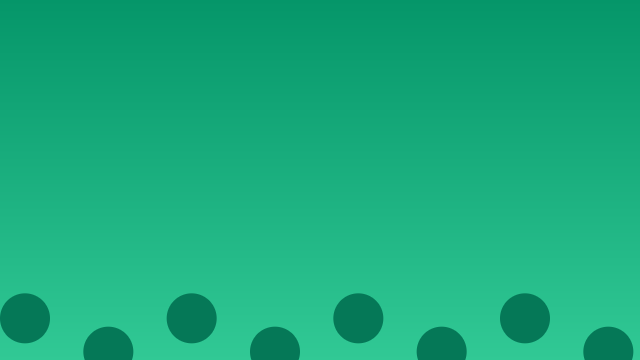
A Shadertoy shader for this background:

```glsl
const vec3 TOP_GREEN = vec3(0.020, 0.588, 0.412);
const vec3 BOTTOM_GREEN = vec3(0.192, 0.788, 0.584);
const vec3 DOT_GREEN = vec3(0.018, 0.471, 0.341);

// Lengths are fractions of the canvas height
const float UNIT = 1.0 / 432.0;
const float DOT_RADIUS = 30.0 * UNIT;
const float DOT_SPACING = 100.0 * UNIT;
const float FIRST_DOT_X = 30.0 * UNIT;
const float UPPER_ROW_Y = 50.0 * UNIT;
const float LOWER_ROW_Y = 10.0 * UNIT;

// Signed distance to a zigzag of dots, alternating between two rows
float zigzagDots(vec2 p) {
    float column = floor((p.x - FIRST_DOT_X) / DOT_SPACING + 0.5);
    float rowY = mix(UPPER_ROW_Y, LOWER_ROW_Y, mod(column, 2.0));
    vec2 center = vec2(FIRST_DOT_X + column * DOT_SPACING, rowY);
    return length(p - center) - DOT_RADIUS;
}

void mainImage(out vec4 fragColor, in vec2 fragCoord) {
    vec2 p = fragCoord / iResolution.y;
    float pixel = 1.0 / iResolution.y;

    // Vertical gradient
    vec3 color = mix(BOTTOM_GREEN, TOP_GREEN, p.y);

    // Dots with a one-pixel soft edge
    float coverage = clamp(0.5 - zigzagDots(p) / pixel, 0.0, 1.0);
    color = mix(color, DOT_GREEN, coverage);

    fragColor = vec4(color, 1.0);
}
```
